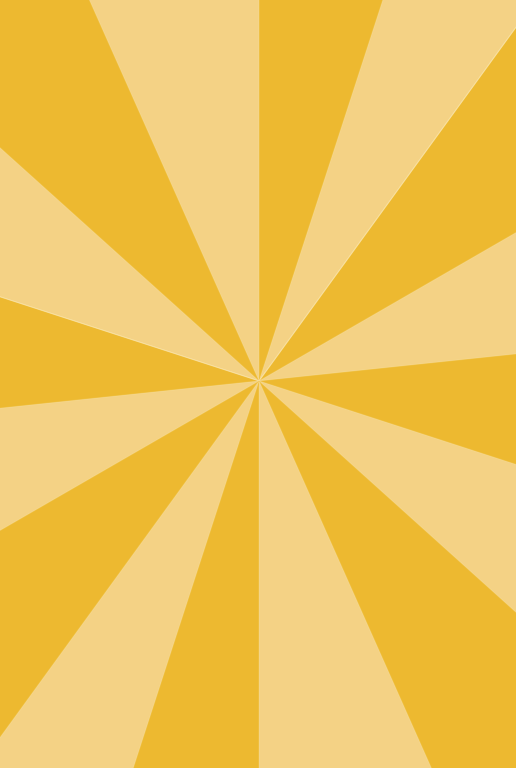
Give the GLSL for this background, as a Shadertoy shader.

```glsl
// Two-tone sunburst: golden and pale wedges fan out from a hub near the centre.
// The angle, folded every half turn, picks a wedge; edge distance smooths it.
// Pale hairlines trace the seams, with two brighter ones.
#define HUB vec2(0.502, 0.504)
#define GOLD vec3(0.930, 0.727, 0.190)
#define PALE vec3(0.955, 0.825, 0.520)
#define SEAM vec3(0.985, 0.920, 0.740)
#define NARROW 18.0
#define WIDE 24.0
#define SEAM_WIDTH 0.0008
#define SEAM_FAINT 0.20
#define SEAM_BRIGHT 0.65

// Signed distance to the nearest wedge edge, positive inside pale wedges
float wedgeDistance(vec2 p) {
    float angle = mod(degrees(atan(p.x, p.y)) + 360.0, 180.0);
    bool narrow = angle < 2.0 * NARROW;
    float width = narrow ? NARROW : WIDE;
    float local = narrow ? angle : angle - 2.0 * NARROW;
    float t = mod(local, 2.0 * width) - width;
    float toEdge = min(abs(t), width - abs(t));
    return sign(t) * length(p) * sin(radians(toEdge));
}

// Distance to a ray leaving the hub, angle clockwise from straight up
float rayDistance(vec2 p, float angle) {
    vec2 dir = vec2(sin(radians(angle)), cos(radians(angle)));
    return length(p - dir * max(dot(p, dir), 0.0));
}

// Soft coverage of a thin line
float hairline(float dist, float pixel) {
    return 1.0 - smoothstep(0.0, SEAM_WIDTH + 0.5 * pixel, dist);
}

void mainImage(out vec4 fragColor, in vec2 fragCoord) {
    float pixel = 1.0 / iResolution.y;
    vec2 p = (fragCoord - HUB * iResolution.xy) * pixel + vec2(1e-6);

    // Wedges
    float edge = wedgeDistance(p);
    vec3 color = mix(GOLD, PALE, smoothstep(-0.6 * pixel, 0.6 * pixel, edge));

    // Faint seams everywhere, brighter ones at upper right and left
    float bright = min(rayDistance(p, 36.0), rayDistance(p, 288.0));
    float seam = max(SEAM_FAINT * hairline(abs(edge), pixel),
                     SEAM_BRIGHT * hairline(bright, pixel));
    color = mix(color, SEAM, seam);

    fragColor = vec4(color, 1.0);
}
```
